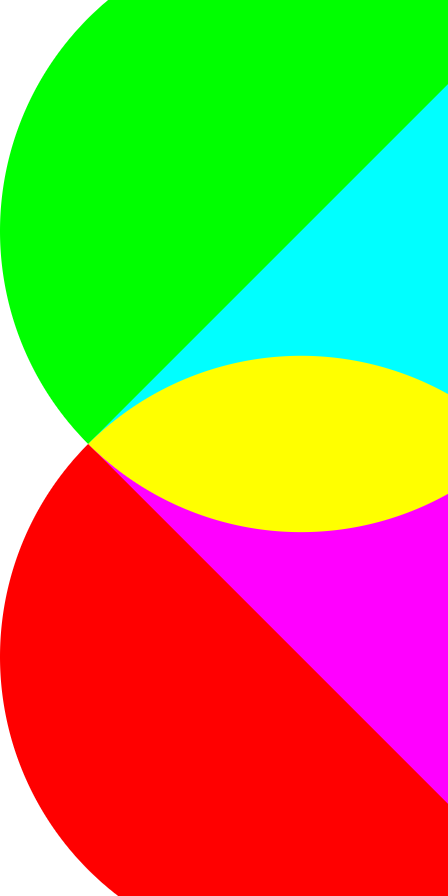
A WebGL 1 fragment shader for this background:

```glsl
precision highp float;
// Two overlapping flat discs, green above red, tinted by a blue right-angle wedge.

uniform vec2 u_resolution;

const vec3 WHITE = vec3(1.0);
const vec3 RED = vec3(1.0, 0.0, 0.0);
const vec3 GREEN = vec3(0.0, 1.0, 0.0);
const vec3 BLUE = vec3(0.0, 0.0, 1.0);

const float RADIUS = 0.672;
const float MID_HEIGHT = 1.009;

// Signed distance to a disc
float discDistance(vec2 p, vec2 center, float radius) {
  return length(p - center) - radius;
}

// Signed distance to the sides of a right-angle wedge opening to the right
float wedgeDistance(vec2 p, vec2 tip) {
  vec2 q = p - tip;
  return (abs(q.y) - q.x) * sqrt(0.5);
}

// Smooth coverage of a shape, blended over one pixel
float coverage(float dist, float pixel) {
  return clamp(0.5 - dist / pixel, 0.0, 1.0);
}

void main() {
  // Canvas width is one unit
  float pixel = 1.0 / u_resolution.x;
  vec2 p = gl_FragCoord.xy * pixel;

  // The disc outlines cross at right angles, at the wedge tip
  float offset = RADIUS * sqrt(0.5);
  vec2 middle = vec2(RADIUS, MID_HEIGHT);
  vec2 rise = vec2(0.0, offset);
  vec2 tip = middle - vec2(offset, 0.0);

  float upper = coverage(discDistance(p, middle + rise, RADIUS), pixel);
  float lower = coverage(discDistance(p, middle - rise, RADIUS), pixel);
  float wedge = coverage(wedgeDistance(p, tip), pixel);

  // Blue tints each disc, but not the yellow lens where both overlap
  vec3 outsideLower = mix(WHITE, GREEN + BLUE * wedge, upper);
  vec3 insideLower = mix(RED + BLUE * wedge, RED + GREEN, upper);
  gl_FragColor = vec4(mix(outsideLower, insideLower, lower), 1.0);
}
```
